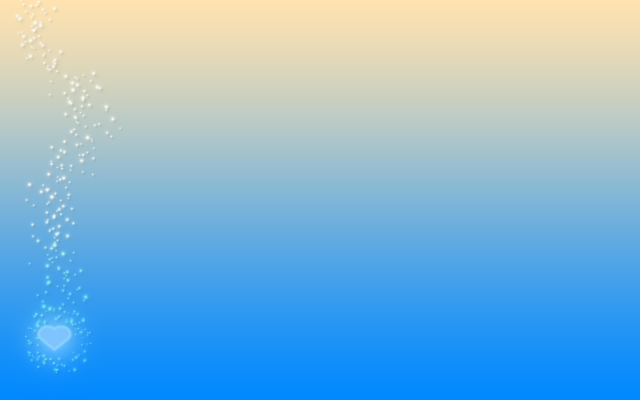
A Shadertoy shader for this background:

```glsl
const vec3 CREAM = vec3(1.0, 0.888, 0.69);
const vec3 AZURE = vec3(0.0, 0.535, 1.0);
const vec3 WHITE = vec3(1.0, 0.99, 0.96);
const vec3 CYAN = vec3(0.45, 0.95, 1.0);
const vec3 HEART_FILL = vec3(0.50, 0.77, 1.0);
const vec3 HEART_GLOW = vec3(0.62, 0.87, 1.0);
const vec2 HEART_CENTER = vec2(0.136, 0.155);
const int TRAIL_DOTS = 210;
const int HALO_DOTS = 90;

vec4 hash4(float n) {
    vec4 v = fract(n * vec4(0.1031, 0.1130, 0.0973, 0.1099) + 0.37);
    v += dot(v, v.wzxy + 33.33);
    return fract((v.xxyz + v.yzzw) * v.zywx);
}

vec3 skyGradient(float y) {
    return mix(AZURE, CREAM, mix(y, smoothstep(0.0, 1.0, y), 0.4));
}

// Horizontal centre of the winding trail at a given depth below the top
float trailCenter(float depth) {
    float bends[10] = float[10](0.090, 0.073, 0.190, 0.225, 0.165,
                                0.119, 0.140, 0.156, 0.146, 0.156);
    float s = clamp(depth * 9.6, 0.0, 8.99);
    int k = int(s);
    return mix(bends[k], bends[k + 1], smoothstep(0.0, 1.0, fract(s)));
}

float softDot(vec2 offset, float radius) {
    float d2 = dot(offset, offset) / (radius * radius);
    return 0.8 * exp(-d2 * 1.3) + 0.2 * exp(-d2 * 0.3);
}

// Signed distance to a unit heart whose tip is at the origin
float heartDistance(vec2 q) {
    q.x = abs(q.x);
    if (q.x + q.y > 1.0) return length(q - vec2(0.25, 0.75)) - 0.35355;
    vec2 a = q - vec2(0.0, 1.0);
    vec2 b = q - 0.5 * max(q.x + q.y, 0.0);
    return sqrt(min(dot(a, a), dot(b, b))) * sign(q.x - q.y);
}

vec3 addSparkle(vec3 col, vec2 offset, float radius, vec3 tint, float strength) {
    float shadow = softDot(offset - vec2(0.004, -0.004), radius * 1.2);
    col *= 1.0 - 0.1 * strength * shadow;
    return mix(col, tint, strength * softDot(offset, radius));
}

vec3 drawTrail(vec3 col, vec2 p) {
    for (int i = 0; i < TRAIL_DOTS; i++) {
        vec4 h = hash4(float(i) + 1.0);
        float depth = (float(i) + h.x) / float(TRAIL_DOTS) * 0.79;
        float spread = (h.y + h.z - 1.0) * mix(0.055, 0.085, smoothstep(0.0, 0.2, depth));
        vec2 pos = vec2(trailCenter(depth) + spread, 1.0 - depth);
        float radius = mix(0.0022, 0.0056, h.w * h.w);
        vec3 tint = mix(WHITE, CYAN, smoothstep(0.52, 0.74, depth));
        col = addSparkle(col, p - pos, radius, tint, mix(0.65, 1.0, h.w));
    }
    return col;
}

// Fine specks circling the heart
vec3 drawHalo(vec3 col, vec2 p, vec2 center) {
    for (int i = 0; i < HALO_DOTS; i++) {
        vec4 h = hash4(float(i) + 501.0);
        float angle = 6.2832 * h.x;
        float reach = mix(0.045, 0.085, h.y);
        vec2 pos = center + reach * vec2(cos(angle), sin(angle));
        pos += vec2(0.008, -0.006);
        float radius = mix(0.0015, 0.0045, h.z * h.z);
        col = addSparkle(col, p - pos, radius, CYAN, mix(0.4, 0.85, h.w));
    }
    return col;
}

vec3 drawHeart(vec3 col, vec2 p, vec2 center, float pixel) {
    vec2 size = vec2(0.066, 0.053);
    float d = heartDistance((p - center) / size + vec2(0.0, 0.56)) * size.y;
    float fill = smoothstep(pixel, -pixel, d);
    float rim = exp(-pow(d / 0.0035, 2.0));
    col = mix(col, HEART_FILL, 0.9 * fill);
    return mix(col, HEART_GLOW, 0.55 * rim);
}

void mainImage(out vec4 fragColor, in vec2 fragCoord) {
    vec2 p = fragCoord / iResolution.y;
    vec3 col = skyGradient(p.y);

    // Decorations occupy only the left edge
    if (p.x < 0.34) {
        float r = length(p - HEART_CENTER);
        col = mix(col, HEART_GLOW, 0.65 * exp(-pow(r / 0.058, 2.0)));
        col = drawTrail(col, p);
        col = drawHalo(col, p, HEART_CENTER);
        col = drawHeart(col, p, HEART_CENTER, 1.0 / iResolution.y);
    }
    fragColor = vec4(col, 1.0);
}
```
